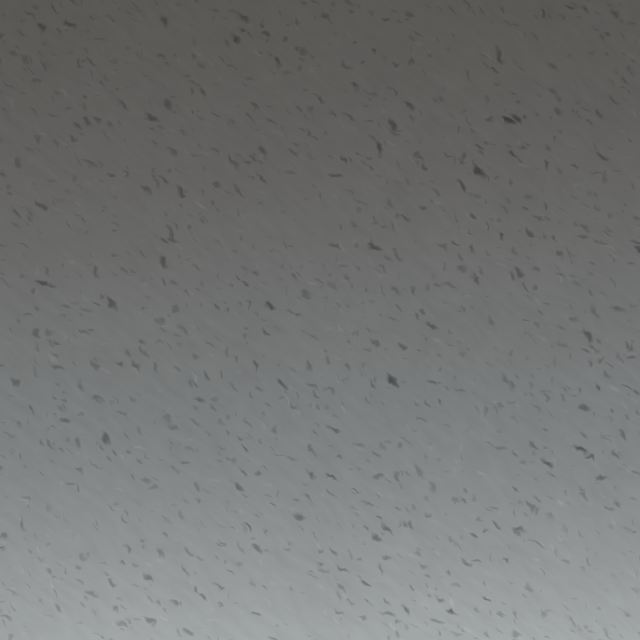
Write a WebGL 1 fragment shader that draws this texture.

```glsl
precision highp float;
// Grey speckled stone in soft light: dim and warm above, bright and cool below.
// Slanted flecks are scattered on jittered grids, gathered into loose clusters
// and bent by gradient noise; stretched noise adds a faint diagonal grain.
uniform vec2 u_resolution;

const float GRAIN_ANGLE = -0.70;
const vec3 WARM_TINT = vec3(1.018, 0.996, 0.968);
const vec3 COOL_TINT = vec3(0.980, 1.006, 1.012);

vec2 hash2(vec2 p) {
  vec2 q = vec2(dot(p, vec2(127.1, 311.7)), dot(p, vec2(269.5, 183.3)));
  return fract(sin(q) * 43758.55);
}

vec2 rotate(vec2 p, float angle) {
  float c = cos(angle);
  float s = sin(angle);
  return vec2(c * p.x + s * p.y, c * p.y - s * p.x);
}

float cornerSlope(vec2 corner, vec2 offset) {
  return dot(hash2(corner) * 2.0 - 1.0, offset);
}

// Gradient noise, roughly -0.7 to 0.7
float gradientNoise(vec2 p) {
  vec2 i = floor(p);
  vec2 f = p - i;
  vec2 u = f * f * f * (f * (f * 6.0 - 15.0) + 10.0);
  vec2 e = vec2(1.0, 0.0);
  float low = mix(cornerSlope(i, f), cornerSlope(i + e.xy, f - e.xy), u.x);
  float high = mix(cornerSlope(i + e.yx, f - e.yx), cornerSlope(i + e.xx, f - e.xx), u.x);
  return mix(low, high, u.y);
}

float fractalNoise(vec2 p) {
  float sum = 0.0;
  float amplitude = 0.6;
  for (int octave = 0; octave < 3; octave++) {
    sum += amplitude * gradientNoise(p);
    p = rotate(p, 0.6) * 2.03 + 17.3;
    amplitude *= 0.5;
  }
  return sum;
}

vec2 bend(vec2 p, float frequency, float amount) {
  vec2 q = p * frequency;
  return p + amount * vec2(gradientNoise(q), gradientNoise(q + 41.7));
}

// Soft slanted ellipses, one per grid cell; size is half length and half width
float fleckLayer(vec2 p, float cells, vec2 size, float density, float seed) {
  vec2 q = p * cells;
  vec2 home = floor(q);
  float cover = 0.0;
  for (int y = -1; y <= 1; y++) {
    for (int x = -1; x <= 1; x++) {
      vec2 cell = home + vec2(float(x), float(y));
      vec2 place = hash2(cell + seed);
      vec2 traits = hash2(cell + seed + 57.3);
      vec2 look = hash2(cell + seed + 113.9);
      float angle = GRAIN_ANGLE + (traits.x - 0.5) * 0.95;
      vec2 extent = size * cells * mix(vec2(0.55, 0.65), vec2(1.25), look);
      float radius = length(rotate(q - cell - place, angle) / extent);
      float strength = step(traits.y, density) * mix(0.25, 1.0, look.x * look.y + 0.2 * look.y);
      cover = max(cover, strength * (1.0 - smoothstep(0.15, 1.0, radius)));
    }
  }
  return cover;
}

// Brightness of the lit surface, depth running from 0 at the top to 1 below
float lightFalloff(float depth) {
  return 0.347 + 0.10 * depth + 0.20 * depth * depth;
}

void main() {
  vec2 uv = gl_FragCoord.xy / u_resolution;
  vec2 p = gl_FragCoord.xy / u_resolution.y;

  // Light
  float drift = 0.04 * gradientNoise(p * 2.3 + 5.0);
  float depth = clamp(1.0 - uv.y + 0.04 * (uv.x - 0.5) * (1.0 - uv.y) + drift, 0.0, 1.05);
  float light = lightFalloff(depth);
  vec3 color = light * mix(WARM_TINT, COOL_TINT, smoothstep(0.0, 0.75, depth));

  // Diagonal grain and cloudy mottling
  vec2 along = rotate(bend(p, 12.0, 0.015), GRAIN_ANGLE);
  float grain = fractalNoise(along * vec2(22.0, 75.0));
  float mottle = fractalNoise(p * 9.0 + 31.0);
  color *= 1.0 + 0.060 * grain + 0.035 * mottle;

  // Dark flecks, denser in loose clusters
  float cluster = smoothstep(-0.35, 0.35, fractalNoise(p * 6.0 + 70.0));
  vec2 rough = bend(bend(p, 60.0, 0.009), 130.0, 0.004);
  float large = fleckLayer(rough, 30.0, vec2(0.0135, 0.0052), 0.50, 3.0);
  float small = fleckLayer(rough, 52.0, vec2(0.0090, 0.0034), 0.45, 211.0);
  float dark = max(large, 0.75 * small) * mix(0.45, 1.0, cluster);
  color *= 1.0 - 0.36 * dark;

  // Faint pale streaks
  float pale = fleckLayer(rough + 0.37, 36.0, vec2(0.0110, 0.0030), 0.35, 409.0);
  color *= 1.0 + 0.07 * pale;

  gl_FragColor = vec4(color, 1.0);
}
```
